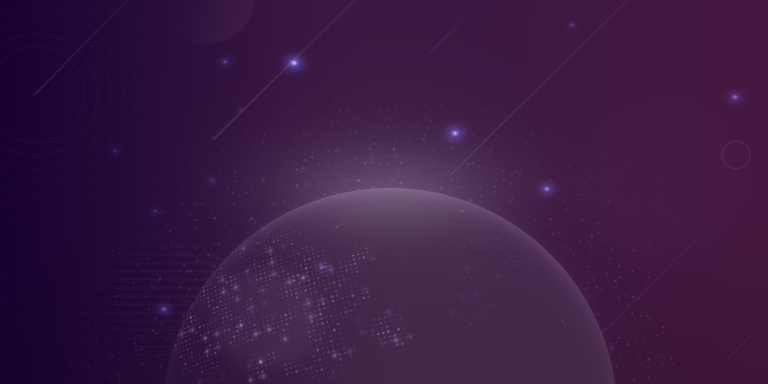
Reproduce this background procedurally as a Shadertoy shader.

```glsl
// Night globe rising under a violet sky with stars, light streaks and dotted land.
#define GLOBE_CENTER vec2(1.016, -0.081)
#define GLOBE_RADIUS 0.590
#define NIGHT vec3(0.085, 0.000, 0.195)
#define VIOLET vec3(0.232, 0.094, 0.255)
#define PLUM vec3(0.272, 0.090, 0.250)
#define HAZE vec3(0.300, 0.210, 0.330)
#define GLOW vec3(0.490, 0.395, 0.515)
#define STAR_BLUE vec3(0.250, 0.330, 0.720)
#define DOT_GRID 42.0
#define PIXEL (1.0 / iResolution.y)

// Star position and strength.
const vec3 STARS[12] = vec3[12](
    vec3(0.766, 0.836, 1.00), vec3(0.586, 0.839, 0.35), vec3(1.185, 0.653, 0.85),
    vec3(1.424, 0.508, 0.65), vec3(1.914, 0.747, 0.55), vec3(1.490, 0.935, 0.25),
    vec3(0.299, 0.607, 0.22), vec3(0.552, 0.531, 0.22), vec3(0.404, 0.450, 0.22),
    vec3(0.427, 0.195, 0.50), vec3(0.839, 0.305, 0.35), vec3(0.625, 0.714, 0.15));

// Streak start and end; the start is the brighter end.
const vec4 STREAKS[6] = vec4[6](
    vec4(0.089, 0.753, 0.333, 1.000), vec4(0.557, 0.638, 0.924, 1.000),
    vec4(1.172, 0.544, 1.635, 1.000), vec4(1.120, 0.862, 1.237, 0.979),
    vec4(1.563, 0.128, 1.823, 0.388), vec4(1.893, 0.063, 2.000, 0.172));

float hash(vec2 p) {
    vec3 q = fract(p.xyx * 0.1031);
    q += dot(q, q.yzx + 33.33);
    return fract((q.x + q.y) * q.z);
}

float noise(vec2 p) {
    vec2 i = floor(p), f = fract(p);
    f = f * f * (3.0 - 2.0 * f);
    return mix(mix(hash(i), hash(i + vec2(1, 0)), f.x),
               mix(hash(i + vec2(0, 1)), hash(i + vec2(1, 1)), f.x), f.y);
}

// Soft-edged coverage of a shape with half width w at distance d.
float cover(float d, float w) {
    return 1.0 - smoothstep(max(w - PIXEL, 0.0), w + PIXEL, d);
}

float blob(vec2 p, vec2 center, vec2 size) {
    return 1.0 - smoothstep(0.6, 1.1, length((p - center) / size));
}

// Line from a to b that fades towards b.
float streak(vec2 p, vec2 a, vec2 b, float width) {
    vec2 ab = b - a;
    float h = clamp(dot(p - a, ab) / dot(ab, ab), 0.0, 1.0);
    return cover(length(p - a - ab * h), width) * mix(1.0, 0.35, h);
}

// One jittered speck per cell, kept with the given chance.
float specks(vec2 p, float cells, float chance, float radius) {
    vec2 id = floor(p * cells);
    vec2 spot = 0.25 + 0.5 * vec2(hash(id + 3.7), hash(id + 19.1));
    float d = length(fract(p * cells) - spot) / cells;
    return cover(d, radius) * step(hash(id + 51.0), chance) * hash(id + 7.0);
}

void mainImage(out vec4 fragColor, in vec2 fragCoord) {
    vec2 p = fragCoord / iResolution.y;
    vec2 q = (p - GLOBE_CENTER) / GLOBE_RADIUS;
    float rim = (length(q) - 1.0) * GLOBE_RADIUS;
    float inside = cover(rim, 0.0);
    vec2 top = p - GLOBE_CENTER - vec2(0.0, GLOBE_RADIUS);

    // Sky gradient
    vec3 col = mix(NIGHT, VIOLET, smoothstep(-0.2, 1.0, p.x));
    col = mix(col, PLUM, smoothstep(1.2, 2.0, p.x));
    col *= 1.0 - 0.1 * smoothstep(0.5, 0.0, p.y);

    // Pale discs, rings and dot fields
    float disc = cover(length(p - vec2(0.542, 1.008)), 0.122);
    col += 0.035 * disc * smoothstep(0.42, 0.68, p.x - 0.4 * (p.y - 0.95));
    col += 0.012 * blob(p, vec2(1.72, 0.53), vec2(0.24));
    col += 0.055 * cover(abs(length(p - vec2(1.917, 0.597)) - 0.036), 0.0015);
    for (int i = 0; i < 7; i++) {
        float radius = 0.125 + 0.034 * float(i);
        float ring = abs(length(p - vec2(0.094, 0.753)) - radius);
        col += (0.018 - 0.002 * float(i)) * cover(ring, 0.0015);
    }
    float dots = cover(length(fract(p * 30.0) - 0.5) / 30.0, 0.004);
    float fields = blob(p, vec2(1.85, 0.92), vec2(0.28, 0.2))
                 + blob(p, vec2(0.1, 0.15), vec2(0.25, 0.22));
    col += 0.013 * dots * fields;
    float rows = cover(abs(fract(p.y * 46.0) - 0.5) / 46.0, 0.0012);
    col += 0.022 * rows * blob(p, vec2(0.43, 0.22), vec2(0.18, 0.2)) * (1.0 - inside);

    // Streaks
    for (int i = 0; i < 6; i++) {
        float width = i == 1 ? 0.0028 : 0.0016;
        float gain = i < 3 ? 0.09 : 0.04;
        col += gain * streak(p, STREAKS[i].xy, STREAKS[i].zw, width);
    }

    // Globe body and light at its crown
    col = mix(col, HAZE, inside * 0.5 * smoothstep(-0.9, 0.1, q.x));
    col = mix(col, HAZE, inside * 0.1);
    float aura = exp(-dot(top * vec2(1.5, 2.2), top * vec2(1.5, 2.2)) * 4.0);
    float crown = exp(-dot(top / vec2(0.27, 0.11), top / vec2(0.27, 0.11)));
    col = mix(col, HAZE, 0.42 * aura);
    col = mix(col, GLOW, crown * mix(0.52, 0.64, inside));
    float arc = smoothstep(0.1, 0.95, q.y + 0.15 * q.x);
    float edge = inside * exp(rim / 0.022) + 0.35 * (1.0 - inside) * exp(-rim / 0.018);
    col += vec3(0.13, 0.12, 0.14) * edge * (0.2 + 0.55 * arc);

    // Dotted land and city lights
    vec2 grid = mat2(0.97, -0.24, 0.24, 0.97) * q * (1.0 + 0.2 * dot(q, q)) * DOT_GRID;
    float west = max(blob(p, vec2(0.67, 0.18), vec2(0.31, 0.25)),
                 max(blob(p, vec2(0.935, 0.29), vec2(0.05, 0.09)),
                     blob(p, vec2(1.02, 0.14), vec2(0.06, 0.08))));
    float east = blob(p, vec2(1.27, 0.27), vec2(0.15, 0.16));
    float land = inside * (west + 0.2 * east) * smoothstep(0.2, 0.65, noise(grid * 0.3 + 5.0));
    float dotSize = 0.0015 + 0.0027 * hash(floor(grid) + 9.0);
    float landDot = cover(length(fract(grid) - 0.5) * GLOBE_RADIUS / DOT_GRID, dotSize);
    float bright = hash(floor(grid));
    col += vec3(0.25, 0.22, 0.26) * land * landDot * (0.12 + 0.88 * bright * bright);
    vec2 city = floor(grid / 3.0);
    vec2 lampPos = fract(grid / 3.0) - 0.5;
    float lamp = exp(-25.0 * dot(lampPos, lampPos)) * step(0.66, hash(city + 2.0));
    col += vec3(0.17, 0.15, 0.19) * land * lamp;
    col += 0.045 * inside * blob(p, vec2(0.69, 0.17), vec2(0.17, 0.15));

    // Specks and fine links around the rim
    float shell = (1.0 - smoothstep(0.0, 0.32, abs(rim - 0.06))) * (1.0 - 0.75 * inside);
    for (int i = 0; i < 3; i++) {
        float cells = 24.0 + 13.0 * float(i);
        col += 0.1 * shell * specks(p + float(i), cells, 0.3, 0.0032 - 0.0006 * float(i));
    }
    for (int i = 0; i < 18; i++) {
        vec2 seed = vec2(float(i), 4.0);
        float angle = 0.2 + 2.75 * hash(seed);
        vec2 a = GLOBE_CENTER + vec2(cos(angle), sin(angle)) * (0.5 + 0.22 * hash(seed + 8.0));
        vec2 b = a + 0.22 * (vec2(hash(seed + 21.0), hash(seed + 34.0)) - 0.5);
        col += 0.022 * streak(p, a, b, 0.0012) + 0.06 * cover(length(p - a), 0.0035);
    }

    // Blue stars with white cores
    for (int i = 0; i < 12; i++) {
        vec2 d = (p - STARS[i].xy) * vec2(0.85, 1.0);
        float power = STARS[i].z, r2 = dot(d, d);
        col += STAR_BLUE * 0.5 * power * exp(-r2 / (0.0004 * power + 0.00005));
        col += vec3(0.38, 0.45, 0.48) * power * exp(-r2 / (0.00003 * power + 0.000006));
    }
    fragColor = vec4(clamp(col, 0.0, 1.0), 1.0);
}
```
